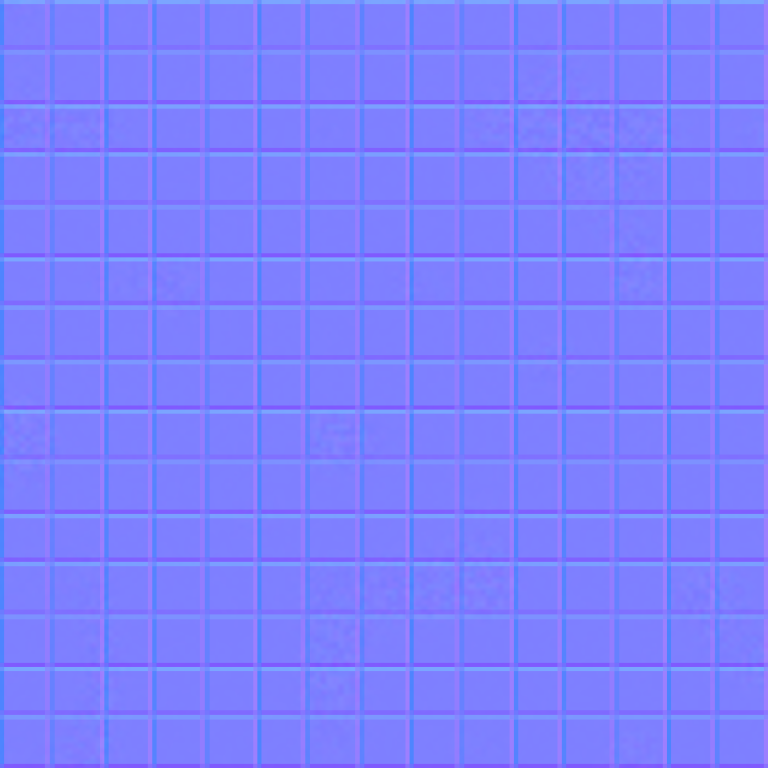
Write a WebGL 2 fragment shader that draws this texture map.

```glsl
#version 300 es
precision highp float;
// Tangent-space normal map of a 15 by 15 grid of square bevelled tiles with faint wear.

uniform vec2 u_resolution;
out vec4 fragColor;

const float TILES = 15.0;
const float BEVEL_NARROW = 0.0053;   // bevel width at crisp joints
const float BEVEL_WIDE = 0.0064;     // bevel width at soft joints
const float JOINT_SHIFT = 0.0025;    // largest drift of a joint off the even grid
const float JOINT_STEP = 0.375;      // change of phase from one joint to the next
const float CRISP_PHASE = 0.93;      // phase at which a joint is crispest
const float CROSSING_FADE = 0.6;     // flattening where joints cross
const float WEAR_PATCHES = 10.0;
const float WEAR_GRAIN = 130.0;
const float WEAR_AMOUNT = 0.06;
const float TAU = 6.283185;

const vec3 FACE = vec3(0.495, 0.500, 1.0);
const vec3 LEFT_SOFT = vec3(0.405, 0.505, 1.0);
const vec3 LEFT_CRISP = vec3(0.300, 0.520, 1.0);
const vec3 RIGHT_SOFT = vec3(0.570, 0.490, 1.0);
const vec3 RIGHT_CRISP = vec3(0.615, 0.500, 1.0);
const vec3 TOP_SOFT = vec3(0.490, 0.565, 1.0);
const vec3 TOP_CRISP = vec3(0.480, 0.650, 1.0);
const vec3 BOTTOM_SOFT = vec3(0.500, 0.445, 1.0);
const vec3 BOTTOM_CRISP = vec3(0.500, 0.350, 1.0);

float hash(vec2 p) {
    vec3 q = fract(vec3(p.xyx) * 0.1031);
    q += dot(q, q.yzx + 33.33);
    return fract((q.x + q.y) * q.z);
}

float valueNoise(vec2 p) {
    vec2 cell = floor(p);
    vec2 f = fract(p);
    f = f * f * (3.0 - 2.0 * f);
    float low = mix(hash(cell), hash(cell + vec2(1.0, 0.0)), f.x);
    float high = mix(hash(cell + vec2(0.0, 1.0)), hash(cell + 1.0), f.x);
    return mix(low, high, f.y);
}

// Antialiased coverage of the interval from a to b.
float band(float t, float a, float b, float pixel) {
    return clamp((t - a) / pixel + 0.5, 0.0, 1.0)
         * clamp((b - t) / pixel + 0.5, 0.0, 1.0);
}

// Coverage before and after the nearest joint, and the joint's crispness.
vec3 joint(float t, float pixel) {
    float index = floor(t * TILES + 0.5);
    float phase = fract(mod(index, TILES) * JOINT_STEP);
    float crisp = 0.5 + 0.5 * cos(TAU * (phase - CRISP_PHASE));
    float width = mix(BEVEL_WIDE, BEVEL_NARROW, crisp);
    float d = t - index / TILES + JOINT_SHIFT * sin(TAU * phase);
    return vec3(band(d, -width, 0.0, pixel), band(d, 0.0, width, pixel), crisp);
}

void main() {
    vec2 uv = gl_FragCoord.xy / u_resolution;
    vec2 pixel = 1.0 / u_resolution;

    // Columns run from the left, rows from the top.
    vec3 column = joint(uv.x, pixel.x);
    vec3 row = joint(1.0 - uv.y, pixel.y);

    // Tilt of the four bevels relative to the flat face.
    vec3 columnTint = column.x * (mix(RIGHT_SOFT, RIGHT_CRISP, column.z) - FACE)
                    + column.y * (mix(LEFT_SOFT, LEFT_CRISP, column.z) - FACE);
    vec3 rowTint = row.x * (mix(BOTTOM_SOFT, BOTTOM_CRISP, row.z) - FACE)
                 + row.y * (mix(TOP_SOFT, TOP_CRISP, row.z) - FACE);
    float columnCover = min(column.x + column.y, 1.0);
    float rowCover = min(row.x + row.y, 1.0);
    float crossing = 1.0 - CROSSING_FADE * columnCover * rowCover;
    vec3 color = FACE + (columnTint + rowTint) * crossing;

    // Sparse patches of shallow scuffs.
    float patches = smoothstep(0.60, 0.95, valueNoise(uv * WEAR_PATCHES + 3.7));
    vec2 grain = vec2(valueNoise(uv * WEAR_GRAIN),
                      valueNoise(uv * WEAR_GRAIN + 57.3)) - 0.5;
    color.xy += grain * WEAR_AMOUNT * (patches + 0.06);

    fragColor = vec4(clamp(color, 0.0, 1.0), 1.0);
}
```
